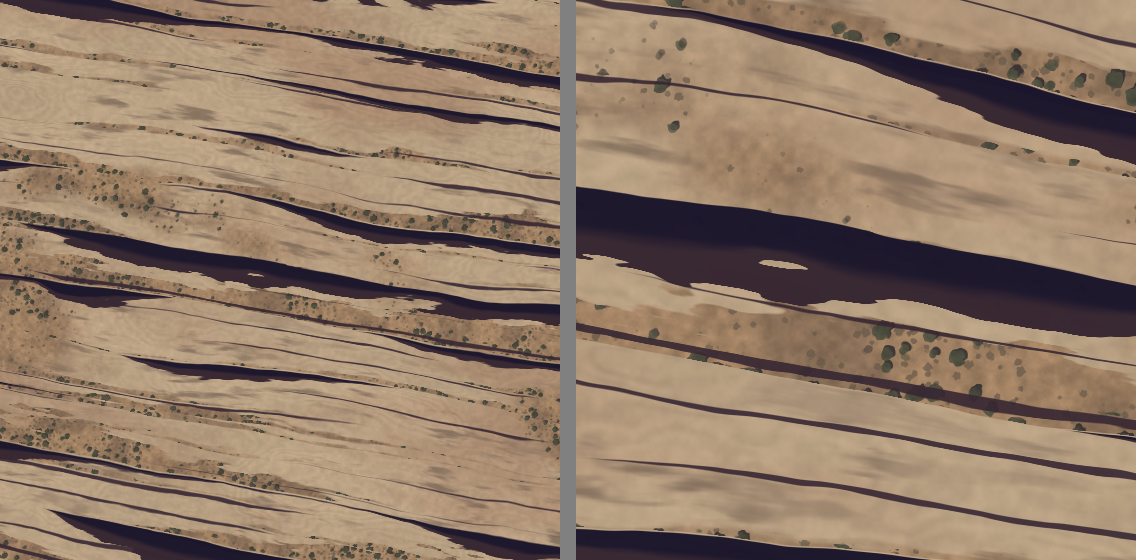
Left: the whole. Right: its middle third, enlarged.
Reproduce this texture procedurally as a WebGL 1 fragment shader.

```glsl
precision highp float;
// Aerial view of tilted sandstone fins: pale slabs, ragged shadows and scrubby gullies.
// Warped, tilted rows each hold a gully (bottom), a slab and a cast shadow (top);
// noise along each row sets the widths, and jittered discs make the shrubs.
uniform vec2 u_resolution;

const float TILT = -0.168;         // direction of the fins, radians
const float FIN_SPACING = 0.104;
const float FIN_SHADOW = 0.074;    // thickest shadow of a fin
const float CRACK_SPACING = 0.039;
const float CRACK_SHADOW = 0.010;
const float SHRUB_CELL = 0.0125;
const float SPECK_CELL = 0.0062;

const vec3 SLAB = vec3(0.725, 0.630, 0.515);
const vec3 SLAB_PINK = vec3(0.670, 0.550, 0.445);
const vec3 STAIN = vec3(0.470, 0.395, 0.335);
const vec3 SOIL = vec3(0.635, 0.510, 0.390);
const vec3 SOIL_DARK = vec3(0.535, 0.430, 0.340);
const vec3 SPECK = vec3(0.400, 0.345, 0.285);
const vec3 LEAF = vec3(0.300, 0.305, 0.245);
const vec3 LEAF_SHADE = vec3(0.185, 0.170, 0.180);
const vec3 SHADOW_DEEP = vec3(0.105, 0.085, 0.170);
const vec3 SHADOW_WARM = vec3(0.215, 0.152, 0.195);

float hash(vec2 p) {
  vec3 q = fract(p.xyx * 0.1031);
  q += dot(q, q.yzx + 33.33);
  return fract((q.x + q.y) * q.z);
}

float noise(vec2 p) {
  vec2 i = floor(p), f = fract(p);
  f = f * f * (3.0 - 2.0 * f);
  return mix(mix(hash(i), hash(i + vec2(1.0, 0.0)), f.x),
             mix(hash(i + vec2(0.0, 1.0)), hash(i + 1.0), f.x), f.y);
}

float fbm(vec2 p) {
  float sum = 0.0, amp = 0.533;
  for (int i = 0; i < 4; i++) {
    sum += amp * noise(p);
    p = p * 2.03 + 17.3;
    amp *= 0.5;
  }
  return sum;
}

// One family of rows: x shadow, y depth inside it, z gully, w gully rim
vec4 rows(vec2 p, float spacing, float thickest, float cut, float gullyWidth,
          float seed, float streak, float aa) {
  float level = p.y / spacing, row = floor(level);
  float base = fract(level) * spacing, top = spacing - base;
  float shift = hash(vec2(row, seed)) * 37.0;
  float swell = noise(vec2(p.x * 2.4 + shift, row * 7.0 + seed));
  float thick = thickest * pow(max(swell - cut, 0.0) / (1.0 - cut), 1.15);
  thick *= 1.0 + 1.3 * (streak - 0.5);
  float shadow = smoothstep(-aa, aa, thick - top)
               * smoothstep(0.0, 2.0 * aa, top) * smoothstep(0.0, 2.0 * aa, thick);
  float open = noise(vec2(p.x * 1.9 + shift, row * 7.0 + seed + 3.0));
  float width = spacing * gullyWidth * max(open - 0.3, 0.0) / 0.7;
  width *= 1.0 + 2.0 * (streak - 0.5);
  float gully = smoothstep(-0.003, 0.003, width - base - 0.003)
              * smoothstep(0.0, 2.0 * aa, base);
  return vec4(shadow, top / max(thick, 0.0001), gully, gully * exp(-base / 0.011));
}

// Jittered discs: x crown, y the shade it casts up and to the right
vec2 shrubs(vec2 uv, float cell, float density, float seed, float aa) {
  vec2 id = floor(uv / cell), cover = vec2(0.0);
  float lobes = 0.7 + 0.6 * noise(uv / cell * 5.0);
  for (int j = -1; j <= 1; j++) {
    for (int i = -1; i <= 1; i++) {
      vec2 c = id + vec2(float(i), float(j));
      vec2 jitter = vec2(hash(c + seed), hash(c + seed + 41.0));
      vec2 d = uv - (c + 0.15 + 0.7 * jitter) * cell;
      float grown = smoothstep(0.0, 0.2, density - hash(c + seed + 83.0));
      float r = cell * mix(0.16, 0.46, hash(c + seed + 127.0)) * lobes * grown;
      vec2 dist = vec2(length(d), length(d - 0.13 * cell)) - r;
      cover = max(cover, grown * (1.0 - smoothstep(-aa, aa, dist)));
    }
  }
  return cover;
}

void main() {
  vec2 uv = gl_FragCoord.xy / u_resolution.y;
  float aa = 0.8 / u_resolution.y;

  // Tilted, gently warped frame: x along the fins, y across them
  vec2 p = mat2(cos(TILT), -sin(TILT), sin(TILT), cos(TILT)) * uv + vec2(3.1, 2.4);
  p.y += 0.075 * (fbm(p * vec2(1.3, 4.0)) - 0.5);
  p.y += 0.009 * (fbm(p * vec2(9.0, 15.0)) - 0.5);

  float streak = fbm(p * vec2(13.0, 75.0));
  float grain = fbm(uv * 150.0);
  float plain = smoothstep(0.56, 0.66, fbm(p * vec2(1.9, 3.6) + 5.0));
  float exposed = 1.0 - 0.85 * plain;
  vec4 fin = rows(p, FIN_SPACING, FIN_SHADOW * exposed, 0.34, 0.85, 11.0, streak, aa);
  vec4 crack = rows(p, CRACK_SPACING, CRACK_SHADOW * exposed, 0.45, 0.45, 59.0, streak, aa);

  // Bare rock with swirling layers and stains
  float swirl = fbm(p * vec2(5.0, 13.0) + 9.0);
  vec3 color = mix(SLAB, SLAB_PINK, smoothstep(0.42, 0.72, fbm(p * vec2(3.0, 9.0))));
  color *= 1.0 + 0.022 * sin(85.0 * swirl + 60.0 * p.y) + 0.10 * (grain - 0.5);
  color *= 1.0 + 0.12 * (swirl - 0.5);
  float stained = smoothstep(0.54, 0.78, streak) * smoothstep(0.35, 0.65, swirl);
  color = mix(color, STAIN, 0.75 * stained);

  // Gully soil
  float soil = max(max(fin.z, 0.8 * crack.z), plain);
  vec3 earth = mix(SOIL, SOIL_DARK, smoothstep(0.38, 0.7, fbm(uv * 24.0)));
  earth *= 1.0 + 0.32 * (grain - 0.5);
  color = mix(color, earth, soil);

  // Specks and shrubs, thickest along the gully rims
  float clump = smoothstep(0.32, 0.68, fbm(uv * 13.0 + 21.0));
  vec2 specks = shrubs(uv, SPECK_CELL, soil * (0.22 + 0.4 * clump), 7.0, aa);
  color = mix(color, SPECK, 0.7 * specks.x);
  float density = soil * (0.06 + 0.5 * clump) + 0.5 * max(fin.w, 0.7 * crack.w);
  vec2 bush = shrubs(uv, SHRUB_CELL, density, 31.0, aa);
  color = mix(color, LEAF_SHADE, 0.85 * bush.y);
  color = mix(color, LEAF * (0.75 + 0.5 * grain), 0.9 * bush.x);

  // Cast shadows: blue-black under the crest, warmer toward the ragged edge
  float warmth = smoothstep(0.45, 0.68, fin.y + 0.6 * (streak - 0.5));
  color = mix(color, SHADOW_WARM, 0.9 * crack.x);
  color = mix(color, mix(SHADOW_DEEP, SHADOW_WARM, warmth), 0.98 * fin.x);

  gl_FragColor = vec4(color, 1.0);
}
```
